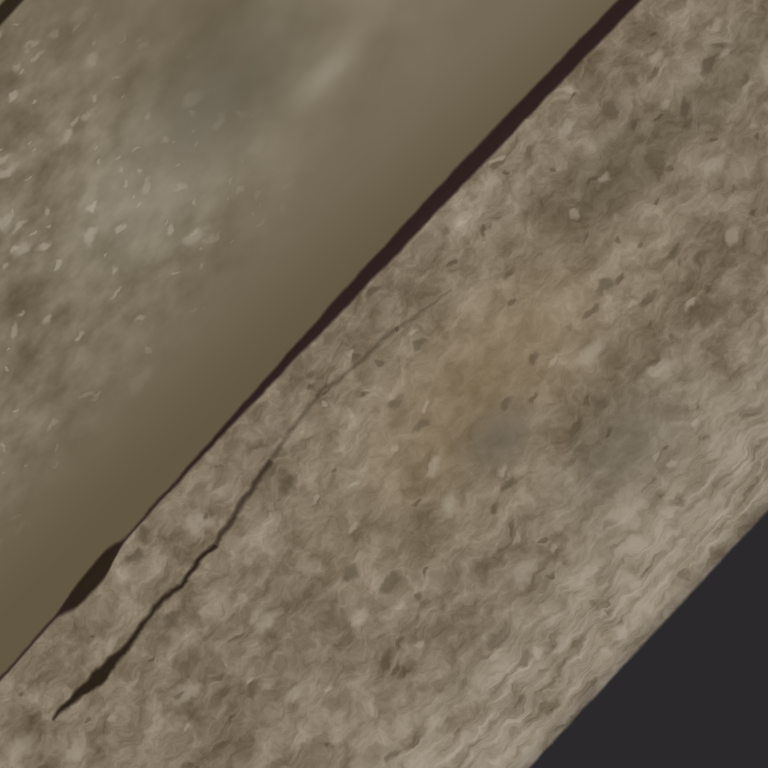
A Shadertoy shader for this texture:

```glsl
// Two weathered boards lying diagonally, parted by a narrow dark seam.
// Signed distance across the grain places seam and edges; gradient noise
// in grain coordinates, scattered flecks and soft blots add the wear.

const vec2 GRAIN = vec2(0.68, 0.733);        // unit direction along the boards
const float SEAM_SLOPE = 1.079;
const float SEAM_START = 0.115;              // seam height at the left border
const float SEAM_BOW = 0.07;
const float BOARD_WIDTH = 0.583;             // seam to lower right edge
const float EDGE_BLUR = 0.003;
const vec3 LEFT_WOOD = vec3(0.465, 0.425, 0.352);
const vec3 LEFT_SHADE = vec3(0.385, 0.345, 0.262);
const vec3 RIGHT_WOOD = vec3(0.495, 0.447, 0.375);
const vec3 PALE_WOOD = vec3(0.67, 0.63, 0.565);
const vec3 TAN_WOOD = vec3(0.56, 0.475, 0.36);
const vec3 GREY_WOOD = vec3(0.40, 0.375, 0.325);
const vec3 PIT_BROWN = vec3(0.27, 0.23, 0.17);
const vec3 SEAM_DARK = vec3(0.165, 0.115, 0.11);
const vec3 CRACK_DARK = vec3(0.15, 0.115, 0.08);
const vec3 BACKDROP = vec3(0.168, 0.16, 0.168);

// Crack outline: position and half width; the first part is only faint.
const int CRACK_POINTS = 9;
const int FAINT_PARTS = 3;
const vec3 CRACK[CRACK_POINTS] = vec3[](
    vec3(0.586, 0.622, 0.000), vec3(0.508, 0.564, 0.002), vec3(0.417, 0.486, 0.002),
    vec3(0.352, 0.401, 0.003), vec3(0.280, 0.290, 0.003), vec3(0.195, 0.200, 0.002),
    vec3(0.156, 0.147, 0.004), vec3(0.125, 0.117, 0.009), vec3(0.070, 0.063, 0.001));

vec2 hash2(vec2 p) {
    vec3 q = fract(p.xyx * vec3(0.1031, 0.1030, 0.0973));
    q += dot(q, q.yzx + 33.33);
    return fract((q.xx + q.yz) * q.zy);
}

float gradDot(vec2 cell, vec2 offset) {
    float angle = 6.2832 * hash2(cell).x;
    return dot(vec2(cos(angle), sin(angle)), offset);
}

float gradientNoise(vec2 p) {
    vec2 i = floor(p), f = fract(p);
    vec2 u = f * f * f * (f * (f * 6.0 - 15.0) + 10.0);
    vec2 e = vec2(1.0, 0.0);
    return mix(mix(gradDot(i, f), gradDot(i + e, f - e), u.x),
               mix(gradDot(i + e.yx, f - e.yx), gradDot(i + 1.0, f - 1.0), u.x), u.y);
}

float fbm(vec2 p) {
    float sum = 0.0, amp = 1.0;
    for (int i = 0; i < 4; i++) {
        sum += amp * gradientNoise(p);
        p = mat2(1.6, 1.2, -1.2, 1.6) * p + 17.3;
        amp *= 0.56;
    }
    return sum;
}

// x runs along the boards, y across them toward the lower right.
vec2 toGrain(vec2 p) {
    return vec2(dot(p, GRAIN), dot(p, vec2(GRAIN.y, -GRAIN.x)));
}

float blot(vec2 p, vec2 center, vec2 radii) {
    vec2 d = toGrain(p - center) / radii;
    return exp(-dot(d, d));
}

// Soft ellipses of random size, one candidate per cell.
float flecks(vec2 p, float density) {
    vec2 cell = floor(p);
    float cover = 0.0;
    for (int k = 0; k < 9; k++) {
        vec2 c = cell + vec2(k % 3 - 1, k / 3 - 1);
        vec2 jitter = hash2(c), look = hash2(c + 71.7);
        float size = mix(0.15, 0.48, look.x * look.x);
        float d = length(p - c - jitter) / size;
        cover = max(cover, step(look.y, density) * (1.0 - smoothstep(0.3, 1.0, d)));
    }
    return cover;
}

float crackCover(vec2 p) {
    float cover = 0.0;
    for (int i = 0; i < CRACK_POINTS - 1; i++) {
        vec3 a = CRACK[i], b = CRACK[i + 1];
        vec2 ab = b.xy - a.xy, ap = p - a.xy;
        float h = clamp(dot(ap, ab) / dot(ab, ab), 0.0, 1.0);
        float d = length(ap - h * ab) - mix(a.z, b.z, h);
        float strength = i < FAINT_PARTS ? 0.33 : (i == FAINT_PARTS ? 0.65 : 0.95);
        cover = max(cover, strength * (1.0 - smoothstep(-0.003, 0.004, d)));
    }
    return cover;
}

vec3 leftBoard(vec2 p, vec2 g, vec2 warp, float s) {
    float wear = smoothstep(0.08, 0.24, -s);
    float rough = wear * (1.0 - smoothstep(0.62, 0.90, g.x));
    vec3 col = mix(LEFT_SHADE, LEFT_WOOD, smoothstep(0.0, 0.20, -s + 0.12 * (p.y - 0.5)));
    col += 0.075 * wear * fbm(g * vec2(5.0, 8.0) + 3.1);
    col += 0.10 * rough * fbm(g * vec2(18.0, 32.0));
    col = mix(col, PALE_WOOD, 0.42 * blot(p, vec2(0.20, 0.74), vec2(0.14, 0.07)));
    col = mix(col, PALE_WOOD, 0.45 * blot(p, vec2(0.43, 0.91), vec2(0.055, 0.018)));
    col = mix(col, GREY_WOOD, 0.6 * blot(p, vec2(0.27, 0.86), vec2(0.12, 0.05)));
    col = mix(col, PALE_WOOD, 0.6 * rough * flecks((g + warp) * vec2(16.0, 30.0), 0.35));
    return mix(col, PALE_WOOD, 0.5 * rough * flecks((g + warp) * vec2(34.0, 70.0), 0.22));
}

vec3 rightBoard(vec2 p, vec2 g, vec2 warp, float s) {
    vec2 q = g + warp;
    vec3 col = RIGHT_WOOD + 0.10 * fbm(q * vec2(7.0, 10.0) + 9.0);
    col += 0.105 * fbm(q * vec2(24.0, 40.0)) + 0.045 * fbm(q * vec2(75.0, 130.0));
    col = mix(col, TAN_WOOD, 0.5 * blot(p, vec2(0.63, 0.50), vec2(0.19, 0.09)));
    col = mix(col, GREY_WOOD, 0.6 * blot(p, vec2(0.65, 0.43), vec2(0.05, 0.035)));
    col = mix(col, GREY_WOOD, 0.5 * blot(p, vec2(0.82, 0.42), vec2(0.08, 0.05)));
    col = mix(col, PIT_BROWN, 0.32 * blot(p, vec2(0.79, 0.76), vec2(0.09, 0.05)));
    col = mix(col, PIT_BROWN, 0.25 * blot(p, vec2(0.95, 0.91), vec2(0.10, 0.04)));
    col = mix(col, PALE_WOOD, 0.5 * flecks(q * vec2(15.0, 27.0) + 5.0, 0.30));
    col = mix(col, PIT_BROWN, 0.42 * flecks(q * vec2(20.0, 38.0) + 40.0, 0.24));
    float rim = smoothstep(0.38, 0.51, s);
    float streak = fbm(q * vec2(12.0, 75.0) + 20.0);
    col = mix(col, PALE_WOOD, rim * clamp(0.42 + 0.7 * streak, 0.0, 0.9));
    return col * (1.0 - 0.18 * smoothstep(BOARD_WIDTH - 0.025, BOARD_WIDTH, s));
}

void mainImage(out vec4 fragColor, in vec2 fragCoord) {
    vec2 p = fragCoord / iResolution.xy;
    vec2 g = toGrain(p);
    vec2 warp = 0.012 * vec2(fbm(g * 22.0), fbm(g * 22.0 + 50.0));
    float blur = max(EDGE_BLUR, 1.0 / iResolution.y);

    // Distances from the straight board line and from the bowed seam
    float slant = length(vec2(SEAM_SLOPE, 1.0));
    float straight = (SEAM_START + SEAM_SLOPE * p.x - p.y) / slant;
    float s = straight + SEAM_BOW * p.x * (0.82 - p.x) / slant;

    vec3 right = rightBoard(p, g, warp, straight);
    right = mix(right, CRACK_DARK, crackCover(p + 0.4 * warp));
    vec3 col = mix(leftBoard(p, g, warp, s), right, smoothstep(-blur, blur, s));

    // Seam, widening upward, with an open notch near the bottom
    float notch = smoothstep(0.07, 0.105, p.x) * (1.0 - smoothstep(0.135, 0.165, p.x));
    float halfGap = mix(0.0015, 0.0105, smoothstep(0.15, 0.60, p.x)) + 0.010 * notch;
    float gap = abs(s - 0.003 * notch + 0.15 * warp.y) - halfGap;
    col = mix(col, mix(SEAM_DARK, CRACK_DARK, notch), 0.95 * (1.0 - smoothstep(-blur, blur, gap)));

    // Dark line in the upper left corner and the void at lower right
    float corner = abs(straight + 0.588) - 0.009;
    col = mix(col, CRACK_DARK, 0.9 * (1.0 - smoothstep(-blur, blur, corner)));
    float edge = straight - BOARD_WIDTH + 0.15 * warp.x;
    col = mix(col, BACKDROP, smoothstep(-blur, blur, edge));
    fragColor = vec4(clamp(col, 0.0, 1.0), 1.0);
}
```
